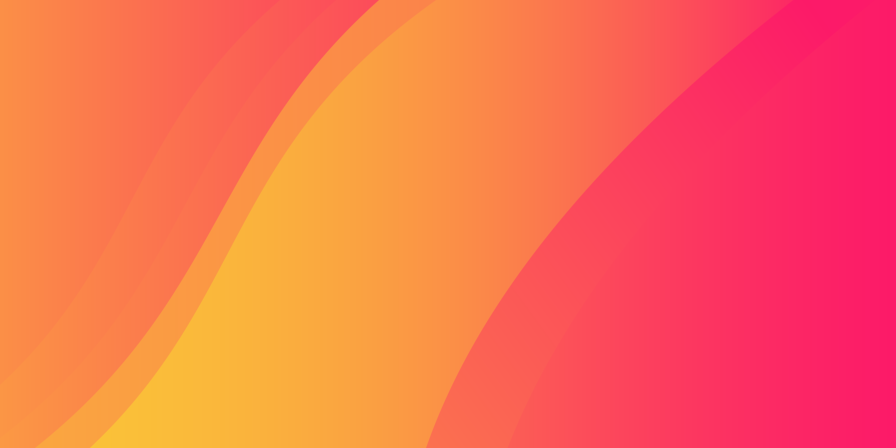
This background is drawn by a WebGL 1 fragment shader. Its source:

```glsl
precision highp float;

uniform vec2 u_resolution;

// Warm ramp from yellow (0) to magenta pink (1)
vec3 ramp(float t) {
    return mix(vec3(0.98, 0.76, 0.22), vec3(0.99, 0.10, 0.41), clamp(t, 0.0, 1.0));
}

// Coverage to the right of the curve x = k.x + k.y*y + k.z*y^2 + k.w*y^3
float rightOf(vec2 p, vec4 k) {
    float curve = k.x + p.y * (k.y + p.y * (k.z + p.y * k.w));
    float slope = k.y + p.y * (2.0 * k.z + 3.0 * p.y * k.w);
    float dist = (p.x - curve) / sqrt(1.0 + slope * slope);
    float soft = 0.75 / u_resolution.y;
    return smoothstep(-soft, soft, dist);
}

void main() {
    vec2 p = gl_FragCoord.xy / u_resolution * vec2(2.0, 1.0);

    // Faint orange bands on the left
    vec3 color = ramp(0.30 + 0.60 * p.x);
    color = mix(color, ramp(0.26 + 0.57 * p.x), rightOf(p, vec4(-0.181, 1.515, -1.78, 1.071)));
    color = mix(color, ramp(0.24 + 0.55 * p.x), rightOf(p, vec4(-0.03, 1.37, -1.53, 0.94)));

    // Light rim beside the yellow wave
    color = mix(color, ramp(0.14 + 0.24 * p.x), rightOf(p, vec4(0.078, 1.258, -1.338, 0.848)));

    // Broad yellow to coral wave
    float across = max(p.x - 0.2, 0.0);
    vec3 wave = ramp(across * (0.15 + 0.275 * across));
    color = mix(color, wave, rightOf(p, vec4(0.2005, 1.063, -1.22, 0.93)));

    // Coral rim of the pink wave
    vec3 rim = ramp(0.52 + 0.24 * p.y + 0.33 * (p.x - 1.08));
    color = mix(color, rim, rightOf(p, vec4(0.951, 0.35, 0.47, 0.0)));

    // Pink wave filling the right side
    float fromRight = 2.0 - p.x;
    vec3 pink = ramp(1.0 - fromRight * (0.3 + 0.2 * fromRight));
    color = mix(color, pink, rightOf(p, vec4(1.133, 0.39, 0.43, 0.0)));

    gl_FragColor = vec4(color, 1.0);
}
```
